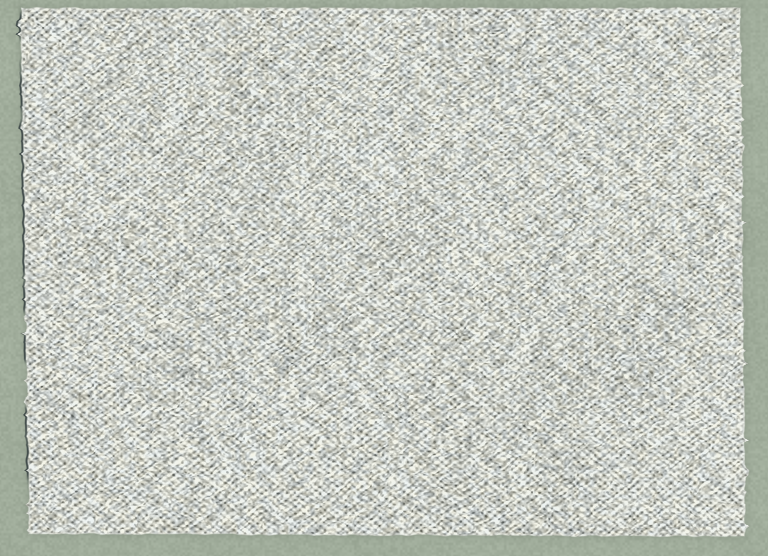
A Shadertoy shader for this texture:

```glsl
float hash(vec2 p) {
    return fract(sin(dot(p, vec2(127.1, 311.7))) * 43758.5453);
}

float noise(vec2 p) {
    vec2 i = floor(p), f = fract(p);
    f = f * f * (3.0 - 2.0 * f);
    return mix(mix(hash(i), hash(i + vec2(1, 0)), f.x),
               mix(hash(i + vec2(0, 1)), hash(i + vec2(1, 1)), f.x), f.y);
}

// Plain weave: thread crossings alternate in a checker, one unit per thread
vec3 wovenCloth(vec2 p) {
    vec2 q = p * vec2(132.0, 168.0);
    q += 1.0 * vec2(noise(q * 0.06), noise(q * 0.06 + 40.0));
    q += 0.6 * vec2(noise(q * 0.5 + 9.0), noise(q * 0.5 + 70.0));
    vec2 wave = cos(3.14159 * q);
    float crossing = wave.x * wave.y;
    float shade = 0.812 + 0.12 * crossing;

    // Pits between the threads
    float pit = smoothstep(0.3, 0.95, -crossing);
    shade -= 0.22 * pit * noise(q * 0.8 + 17.0);

    // Uneven yarn, short slanted fibres and slight mottling
    vec2 diagonal = vec2(q.x + q.y, q.x - q.y);
    shade += 0.30 * (noise(q * 1.9 + 5.0) - 0.5);
    shade += 0.22 * (noise(diagonal * vec2(0.5, 1.4) + 31.0) - 0.5);
    shade += 0.05 * (noise(diagonal * vec2(0.5, 0.1)) - 0.5);
    shade += 0.03 * (noise(diagonal * vec2(0.1, 0.5) + 53.0) - 0.5);
    shade += 0.03 * (noise(p * 9.0) - 0.5);
    shade = clamp(shade, 0.38, 0.95);

    // Faint warm and cool fibres
    float warmth = noise(q * 0.8 + 90.0) - 0.5;
    return shade + vec3(-0.006, 0.006, -0.02) + warmth * vec3(0.035, 0.01, -0.04);
}

vec3 greenBacking(vec2 p) {
    float grain = noise(p * 230.0) - 0.5;
    float blotch = noise(p * 14.0) - 0.5;
    return vec3(0.63, 0.68, 0.61) + 0.055 * grain + 0.02 * blotch;
}

void mainImage(out vec4 fragColor, in vec2 fragCoord) {
    vec2 p = fragCoord / iResolution.y;
    float aa = 1.0 / iResolution.y;

    // Distances inward from the four slightly skewed edges
    float left = p.x - mix(0.053, 0.037, p.y);
    float right = mix(1.341, 1.332, p.y) - p.x;
    float bottom = p.y - mix(0.040, 0.034, p.x / 1.38);
    float top = 0.986 - p.y;

    // Slightly ragged edges with loose thread ends at the sides
    left += 0.003 * noise(vec2(p.y * 70.0, 2.0)) - 0.002;
    left += 0.007 * pow(noise(vec2(p.y * 130.0, 8.0)), 6.0);
    right += 0.003 * noise(vec2(p.y * 60.0, 5.0)) - 0.002;
    right += 0.009 * pow(noise(vec2(p.y * 130.0, 12.0)), 6.0);
    bottom += 0.003 * noise(vec2(p.x * 60.0, 15.0)) - 0.002;
    top += 0.003 * noise(vec2(p.x * 60.0, 19.0)) - 0.002;
    float inside = min(min(left, right), min(bottom, top));

    // Backing with a soft contact shadow
    vec3 color = greenBacking(p);
    color *= 1.0 - 0.08 * exp(-max(-inside, 0.0) * 180.0);

    // Dark broken gap along the left edge
    float gap = smoothstep(-0.005, -0.002, left) * smoothstep(0.0, 0.02, min(bottom, top));
    gap *= 1.0 - smoothstep(0.0, 0.004, left);
    gap *= smoothstep(0.25, 0.6, noise(vec2(p.y * 24.0, 27.0)));
    color = mix(color, vec3(0.17, 0.21, 0.22), 0.8 * gap);

    // Cloth with a pale rim
    vec3 cloth = wovenCloth(p);
    float rim = 1.0 - smoothstep(0.001, 0.005, inside);
    cloth = mix(cloth, vec3(0.91, 0.92, 0.89), 0.4 * rim);
    color = mix(color, cloth, smoothstep(-aa, aa, inside));

    fragColor = vec4(color, 1.0);
}
```
